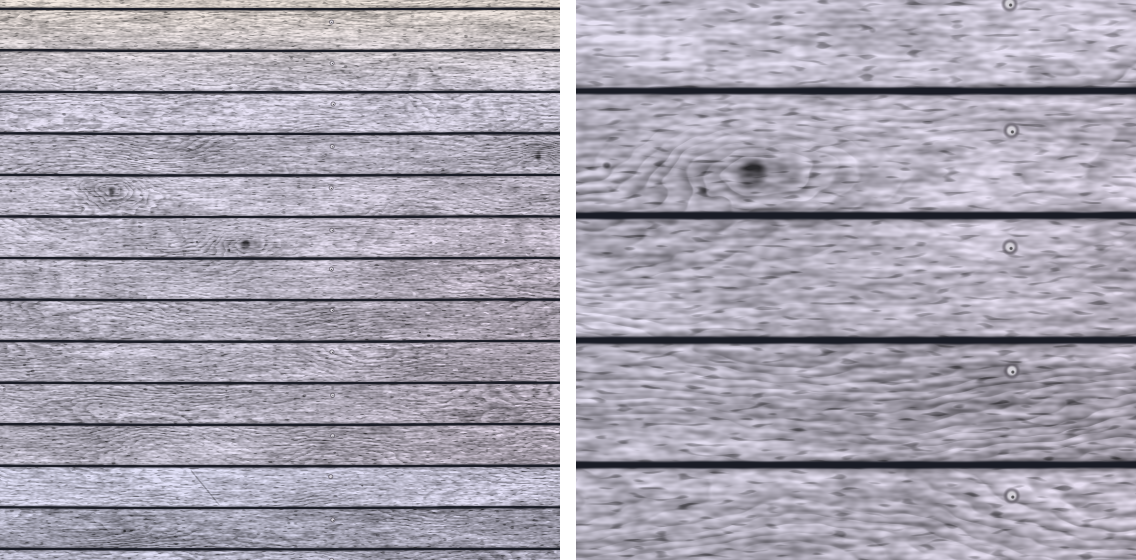
Left, the full canvas; right, a detail of the centre.
Write a three.js fragment shader that draws this texture.

```glsl
// Weathered grey-lavender timber cladding: horizontal boards with dark gaps, grain, knots and screws
varying vec2 vUv;

float hash(vec2 p) {
  return fract(sin(dot(p, vec2(127.1, 311.7))) * 43758.545);
}

vec2 gradient(vec2 cell) {
  float angle = 6.2832 * hash(cell);
  return vec2(cos(angle), sin(angle));
}

// Gradient noise, roughly -0.7 to 0.7
float noise(vec2 p) {
  vec2 i = floor(p), f = fract(p);
  vec2 u = f * f * f * (f * (f * 6.0 - 15.0) + 10.0);
  float a = dot(gradient(i), f);
  float b = dot(gradient(i + vec2(1.0, 0.0)), f - vec2(1.0, 0.0));
  float c = dot(gradient(i + vec2(0.0, 1.0)), f - vec2(0.0, 1.0));
  float d = dot(gradient(i + vec2(1.0, 1.0)), f - vec2(1.0, 1.0));
  return mix(mix(a, b, u.x), mix(c, d, u.x), u.y);
}

float segment(vec2 p, vec2 a, vec2 b) {
  vec2 pa = p - a, ba = b - a;
  return length(pa - ba * clamp(dot(pa, ba) / dot(ba, ba), 0.0, 1.0));
}

float isRow(float row, float n) {
  return 1.0 - step(0.5, abs(row - n));
}

void main() {
  // Board layout, counted downwards from the top gap
  float pitch = 0.0742;
  float x = vUv.x;
  float r = (1.0 - vUv.y - 0.0160) / pitch + 0.015 * noise(vec2(x * 3.0, 4.5));
  float row = floor(r);
  float v = fract(r);
  vec2 seed = vec2(row * 17.3, row * 9.7 + 3.1);
  vec2 p = vec2(x, v * pitch);

  // Board tone with broad weathering
  float tone = mix(0.79, 0.69, clamp(row / 11.0, 0.0, 1.0));
  tone += 0.04 * (hash(seed) - 0.5);
  tone += 0.09 * isRow(row, 11.0) + 0.05 * isRow(row, -1.0);
  tone -= 0.06 * isRow(row, 3.0) + 0.04 * isRow(row, 7.0) + 0.03 * isRow(row, 12.0);
  tone += 0.13 * noise(vec2(x * 4.0, v * 1.3) + seed);
  tone += 0.10 * noise(vec2(x * 9.0, v * 4.0) + seed.yx);
  tone -= 0.05 * smoothstep(0.4, 1.0, x) * smoothstep(1.0, 5.0, row);

  // Knot, strongest on the boards of the upper middle
  float knotPower = exp(-pow((row - 4.0) / 2.0, 2.0));
  vec2 knot = vec2(fract(0.24 * row + 0.24), (0.25 + 0.4 * hash(seed + 5.0)) * pitch);
  vec2 k = p - knot;
  k += 0.006 * vec2(noise(p * 60.0 + seed), noise(p * 60.0 + seed + 31.0));
  float swirl = knotPower * exp(-dot(k * vec2(18.0, 26.0), k * vec2(18.0, 26.0)));

  // Growth rings: contours of a warped field, clear only in figured areas
  float field = v * 1.9 + 2.3 * noise(vec2(x * 4.2, v * 1.1) + seed + 0.37);
  field += 0.30 * noise(vec2(x * 17.0, v * 3.0) + seed) + 1.8 * swirl;
  float phase = field * 3.4 + 0.38 * noise(vec2(x * 65.0, v * 9.0) + seed);
  float saw = fract(phase);
  float ring = smoothstep(0.2, 0.82, saw) * (1.0 - smoothstep(0.82, 1.0, saw));
  float figure = smoothstep(-0.3, 0.35, noise(vec2(x * 3.3, v * 0.8) + seed + 11.6));
  float ragged = 0.75 + 0.7 * noise(vec2(x * 55.0, v * 16.0) + seed);
  tone -= (0.05 + 0.17 * figure) * ragged * (ring - 0.25);
  tone -= 0.12 * swirl;

  // Fibres, from long streaks to short pores
  tone += 0.13 * noise(vec2(x * 13.0, v * 11.0) + seed);
  tone += 0.20 * noise(vec2(x * 42.0, v * 21.0) + seed.yx);
  tone += 0.14 * noise(vec2(x * 130.0, v * 26.0) + seed);
  float pores = noise(vec2(x * 75.0, v * 24.0) + seed + 7.3);
  tone -= 0.20 * smoothstep(0.22, 0.5, pores);

  // Pale flecks where the surface has worn, lower right
  float flecks = noise(vec2(x * 48.0, v * 15.0) + seed.yx + 2.7);
  tone += 0.20 * smoothstep(0.38, 0.52, flecks) * smoothstep(0.35, 0.9, x) * smoothstep(2.0, 5.0, row);

  // Knot core
  float core = length(k * vec2(1.0, 0.75));
  tone -= 0.36 * smoothstep(0.35, 0.9, knotPower) * (1.0 - smoothstep(0.002, 0.009, core));

  // Small dark pits
  for (int i = 0; i < 4; i++) {
    vec2 s = seed + float(i) * 3.7;
    vec2 pit = vec2(hash(s), pitch * (0.12 + 0.76 * hash(s + 1.9)));
    float size = 0.0012 + 0.0018 * hash(s + 8.2);
    float d = length((p - pit) * vec2(0.8, 1.0));
    tone -= 0.34 * hash(s + 4.4) * (1.0 - smoothstep(size * 0.4, size + 0.001, d));
  }

  // Diagonal scratch on the pale lower board
  float scratch = segment(vUv, vec2(0.341, 0.160), vec2(0.391, 0.099));
  tone -= 0.18 * isRow(row, 11.0) * (1.0 - smoothstep(0.0004, 0.0022, scratch));

  // Tint: warm at the top, lavender below, purple to the right
  vec3 tint = mix(vec3(1.04, 0.995, 0.96), vec3(0.99, 0.97, 1.05), smoothstep(-0.5, 2.5, r));
  tint = mix(tint, vec3(1.01, 0.945, 1.02), 0.6 * smoothstep(0.3, 1.0, x) * smoothstep(2.0, 6.0, row));
  tint = mix(tint, vec3(0.96, 0.97, 1.08), 0.6 * smoothstep(10.0, 11.0, row));
  vec3 color = clamp(tone, 0.16, 0.91) * tint;

  // One screw per board: dark rim around a pale head
  vec2 screw = vec2(0.592 + 0.006 * (hash(seed + 2.2) - 0.5), pitch * (0.24 + 0.08 * hash(seed + 6.1)));
  float s = length(p - screw);
  color = mix(color, vec3(0.36, 0.34, 0.38), 0.65 * (1.0 - smoothstep(0.0036, 0.0056, s)));
  color = mix(color, vec3(0.83, 0.82, 0.85), 1.0 - smoothstep(0.0018, 0.0036, s));
  color *= 1.0 - 0.6 * (1.0 - smoothstep(0.0004, 0.0014, length(p - screw - vec2(0.0006, 0.0008))));

  // Gaps with softly shaded board edges
  float edge = abs(fract(r + 0.5) - 0.5) * pitch;
  edge += 0.0005 * noise(vec2(x * 40.0, floor(r + 0.5) * 5.3));
  color *= 1.0 - 0.22 * (1.0 - smoothstep(0.002, 0.006, edge));
  color = mix(color, vec3(0.10, 0.11, 0.15), 1.0 - smoothstep(0.0012, 0.0030, edge));

  gl_FragColor = vec4(color, 1.0);
}
```
